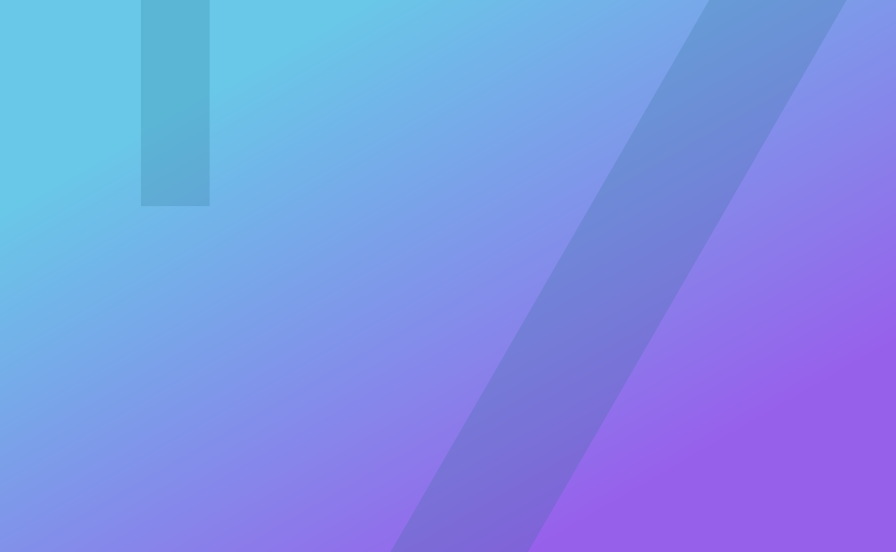
Reproduce this background procedurally as a Shadertoy shader.

```glsl
// A cyan to violet gradient crossed by two translucent slate bars.
// The gradient runs along a tilted axis between two stops; the bars are
// a box and an endless slanted band, both drawn from distance functions.

const vec3 CYAN   = vec3(0.412, 0.782, 0.910);
const vec3 VIOLET = vec3(0.592, 0.378, 0.922);
const vec3 SLATE  = vec3(0.137, 0.416, 0.541);
const float BAR_OPACITY = 0.2;
const float TILT = radians(30.0);

// Signed distance to an axis-aligned box.
float boxDistance(vec2 p, vec2 center, vec2 halfSize) {
    vec2 d = abs(p - center) - halfSize;
    return length(max(d, 0.0)) + min(max(d.x, d.y), 0.0);
}

// Signed distance to an endless band through a point.
float bandDistance(vec2 p, vec2 through, vec2 normal, float halfWidth) {
    return abs(dot(p - through, normal)) - halfWidth;
}

// Antialiased coverage of a shape, given the size of one pixel.
float coverage(float dist, float pixel) {
    return clamp(0.5 - dist / pixel, 0.0, 1.0);
}

// Linear gradient whose ends are the top-left and bottom-right corners.
vec3 cornerGradient(vec2 p, vec2 size, vec2 axis) {
    float t = dot(p, axis) / dot(size, axis);
    return mix(CYAN, VIOLET, clamp((t - 0.2) / 0.6, 0.0, 1.0));
}

void mainImage(out vec4 fragColor, in vec2 fragCoord) {
    // Units of canvas height, measured down from the top-left corner.
    float pixel = 1.0 / iResolution.y;
    vec2 size = iResolution.xy * pixel;
    vec2 p = vec2(fragCoord.x, iResolution.y - fragCoord.y) * pixel;

    // Background
    vec3 color = cornerGradient(p, size, vec2(sin(TILT), cos(TILT)));

    // Upright bar hanging from the top edge, and the slanted band
    float upright = boxDistance(p, vec2(0.3175, 0.0), vec2(0.0622, 0.3734));
    float slanted = bandDistance(p, vec2(1.4093, 0.0),
                                 vec2(cos(TILT), sin(TILT)), 0.1078);
    float bars = max(coverage(upright, pixel), coverage(slanted, pixel));
    color = mix(color, SLATE, BAR_OPACITY * bars);

    fragColor = vec4(color, 1.0);
}
```
